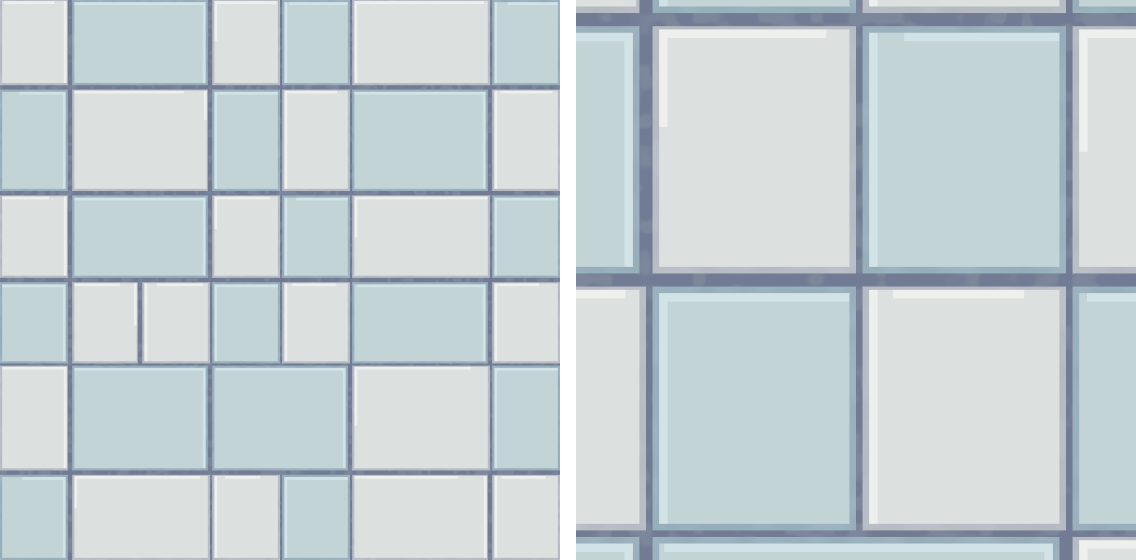
Left: the whole. Right: its middle third, enlarged.
A Shadertoy shader for this pattern:

```glsl
const float UNIT = 1.0 / 256.0; // width of one bevel strip
const vec3 GROUT_DARK = vec3(0.445, 0.485, 0.58);
const vec3 GROUT_LIGHT = vec3(0.49, 0.53, 0.61);
const vec3 BLUE_FACE = vec3(0.76, 0.83, 0.84);
const vec3 BLUE_EDGE = vec3(0.60, 0.69, 0.74);
const vec3 BLUE_SHINE = vec3(0.82, 0.89, 0.90);
const vec3 WHITE_FACE = vec3(0.863, 0.88, 0.875);
const vec3 WHITE_EDGE = vec3(0.72, 0.74, 0.77);
const vec3 WHITE_SHINE = vec3(0.93, 0.94, 0.93);

const float COLUMNS[7] = float[7](0.0, 0.125, 0.375, 0.5, 0.625, 0.875, 1.0);
const float ROWS[7] = float[7](0.0, 0.156, 0.349, 0.5, 0.655, 0.844, 1.0);

struct Tile { vec2 lo; vec2 hi; vec2 id; bool blue; bool litRight; };

float hash(vec2 p) {
    vec3 q = fract(vec3(p.xyx) * 0.1031);
    q += dot(q, q.yzx + 33.33);
    return fract((q.x + q.y) * q.z);
}

float noise(vec2 p) {
    vec2 i = floor(p), f = fract(p);
    f = f * f * (3.0 - 2.0 * f);
    return mix(mix(hash(i), hash(i + vec2(1, 0)), f.x),
               mix(hash(i + vec2(0, 1)), hash(i + vec2(1, 1)), f.x), f.y);
}

float cover(float d, float aa) {
    return clamp(d / aa + 0.5, 0.0, 1.0);
}

// Distance to the nearest side, positive inside
float boxInside(vec2 p, vec2 lo, vec2 hi) {
    vec2 d = min(p - lo, hi - p);
    return min(d.x, d.y);
}

Tile findTile(vec2 p) {
    int slot = 0, row = 0;
    for (int i = 1; i < 6; i++) {
        if (p.x >= COLUMNS[i]) slot = i;
        if (p.y >= ROWS[i]) row = i;
    }
    vec2 lo = vec2(COLUMNS[slot], ROWS[row]);
    vec2 hi = vec2(COLUMNS[slot + 1], ROWS[row + 1]);
    bool blue = (slot + row) % 2 == 0;
    bool litRight = slot == 0 || (slot == 1 && row > 0) || (slot == 4 && row % 2 == 0);

    // Shifted checker in the lowest row
    if (row == 0 && slot > 1 && slot < 5) blue = !blue;
    // Joined pair
    if (row == 1 && (slot == 2 || slot == 3)) {
        lo.x = COLUMNS[2];
        hi.x = COLUMNS[4];
        blue = true;
        litRight = true;
    }
    // Split wide slot
    if (row == 2 && slot == 1) {
        float middle = 0.5 * (lo.x + hi.x);
        litRight = p.x < middle;
        if (litRight) hi.x = middle; else lo.x = middle;
    }

    vec2 id = floor(lo * 64.0) + 7.0;
    // Grout gaps; the canvas border has none
    if (slot > 0) lo.x += UNIT;
    if (slot < 5 && litRight) hi.x -= UNIT;
    if (row > 0) lo.y += (row == 2 ? 0.5 : 1.0) * UNIT;
    if (row < 5) hi.y -= (row == 1 ? 0.5 : 1.0) * UNIT;
    return Tile(lo, hi, id, blue, litRight);
}

// Thin highlight strip at depth d, broken off beyond the span
float shineStrip(float d, float along, vec2 span, float aa) {
    float strip = cover(d, aa) * cover(1.3 * UNIT - d, aa);
    return strip * cover(along - span.x, aa) * cover(span.y - along, aa);
}

vec3 shadeTile(vec3 base, vec2 p, Tile t, float aa) {
    vec3 face = t.blue ? BLUE_FACE : WHITE_FACE;
    vec3 edge = t.blue ? BLUE_EDGE : WHITE_EDGE;
    vec3 shine = t.blue ? BLUE_SHINE : WHITE_SHINE;

    // Bevel is thinner on the lit sides of white tiles
    float litWidth = (t.blue ? 1.0 : 0.5) * UNIT;
    vec2 lo = t.lo + UNIT;
    vec2 hi = t.hi - vec2(t.litRight ? litWidth : UNIT, litWidth);
    edge += 0.035 * (noise(p * 90.0 + t.id) - 0.5);
    vec3 col = mix(base, edge, cover(boxInside(p, t.lo, t.hi), aa));
    float inside = cover(boxInside(p, lo, hi), aa);
    col = mix(col, face, inside);

    // Worn highlights along the top and one side
    vec2 size = hi - lo;
    float wear = hash(t.id);
    float sideLength = !t.blue && wear < 0.4 ? mix(0.25, 0.6, wear * 2.5) : 1.0;
    float topStart = wear > 0.7 ? 0.35 * hash(t.id + 5.0) : 0.0;
    float topEnd = t.blue ? 1.0 : mix(0.7, 1.0, hash(t.id + 9.0));
    float sideDepth = (t.litRight ? hi.x - p.x : p.x - lo.x);
    float side = shineStrip(sideDepth, hi.y - p.y, vec2(0, sideLength * size.y), aa);
    float top = shineStrip(hi.y - p.y, p.x - lo.x, vec2(topStart, topEnd) * size.x, aa);
    return mix(col, shine, max(side, top) * inside);
}

void mainImage(out vec4 fragColor, in vec2 fragCoord) {
    vec2 p = fragCoord / iResolution.xy;
    float aa = 1.0 / min(iResolution.x, iResolution.y);
    float mottle = smoothstep(0.45, 0.75, noise(p * 128.0));
    vec3 grout = mix(GROUT_DARK, GROUT_LIGHT, mottle);
    fragColor = vec4(shadeTile(grout, p, findTile(p), aa), 1.0);
}
```
